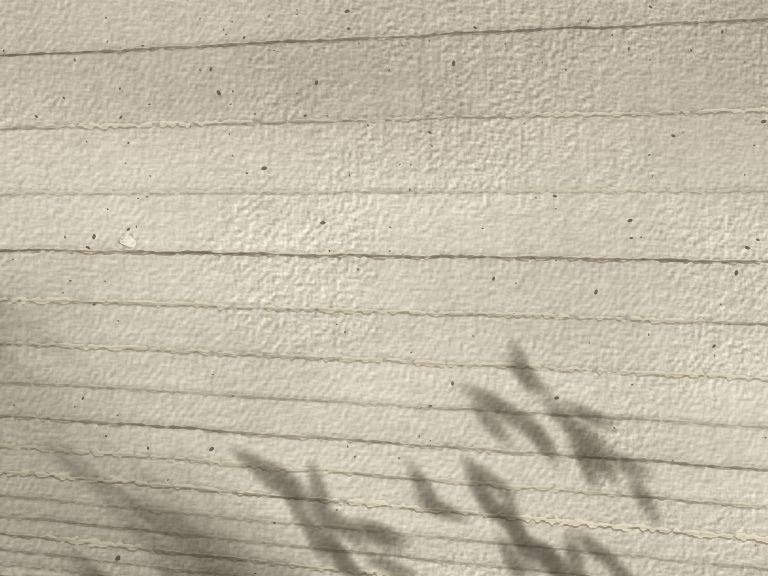
This texture is drawn by a WebGL 2 fragment shader. Its source:

```glsl
#version 300 es
precision highp float;

uniform vec2 u_resolution;
out vec4 fragColor;

float hash(vec2 p) {
  return fract(sin(dot(p, vec2(127.1, 311.7))) * 43758.5453);
}

float noise(vec2 p) {
  vec2 i = floor(p), f = fract(p);
  f = f * f * (3.0 - 2.0 * f);
  return mix(mix(hash(i), hash(i + vec2(1, 0)), f.x),
             mix(hash(i + vec2(0, 1)), hash(i + vec2(1, 1)), f.x), f.y);
}

float fbm(vec2 p) {
  float sum = 0.0, amp = 0.5;
  for (int i = 0; i < 4; i++) {
    sum += amp * noise(p);
    p = p * 2.03 + 7.1;
    amp *= 0.5;
  }
  return sum;
}

mat2 rotate(float a) {
  float c = cos(a), s = sin(a);
  return mat2(c, -s, s, c);
}

// Board coordinate: whole numbers fall on the seams, which crowd downwards
float boardCoord(float x, float down, out float spacing) {
  float first = mix(0.0955, 0.031, x);
  float scale = mix(1.056, 1.324, x);
  float remain = max(1.0 - (down - first) / scale, 0.02);
  spacing = 0.128 * scale * remain;
  return log(remain) / log(0.88);
}

// Small dark air holes, one candidate per cell
float pits(vec2 p, float cells, float chance) {
  vec2 cell = floor(p * cells);
  vec2 center = 0.25 + 0.5 * vec2(hash(cell), hash(cell + 31.7));
  vec2 q = rotate(hash(cell + 5.3) * 3.0) * (fract(p * cells) - center) / cells;
  float radius = mix(0.0016, 0.0065, pow(hash(cell + 9.1), 4.0));
  float d = length(q * vec2(1.0, 1.6)) - radius;
  return step(hash(cell + 17.9), chance) * smoothstep(0.0015, -0.0015, d);
}

// Blurred leaves strewn along a slanting twig
float leafCluster(vec2 p, vec2 center, vec2 axis, float seed) {
  float light = 1.0;
  for (int i = 0; i < 16; i++) {
    vec2 key = vec2(float(i), seed);
    vec2 leaf = center + axis * (float(i) / 7.5 - 1.0);
    leaf += 0.10 * (vec2(hash(key), hash(key + 3.7)) - 0.5);
    vec2 q = rotate(-0.85 + 0.9 * (hash(key + 8.2) - 0.5)) * (p - leaf);
    float d = length(q / vec2(0.046, 0.014));
    light *= 1.0 - 0.7 * smoothstep(1.6, 0.3, d);
  }
  return 1.0 - light;
}

void main() {
  vec2 p = gl_FragCoord.xy / u_resolution.y;
  float x = gl_FragCoord.x / u_resolution.x;

  // Boards and their wavering seams
  float spacing;
  float wobble = 0.006 * (fbm(vec2(p.x * 18.0, p.y * 5.0)) - 0.47);
  float n = boardCoord(x, 1.0 - p.y + wobble, spacing);
  float board = floor(n), seam = floor(n + 0.5);
  float below = (n - seam) * spacing;
  float across = n - board;

  // Concrete tone, brightest at mid height
  vec3 color = mix(vec3(0.82, 0.79, 0.72), vec3(0.74, 0.70, 0.63), smoothstep(0.55, 1.0, p.y));
  color += 0.04 * (hash(vec2(board, 4.0)) - 0.5);
  color += 0.14 * (fbm(p * vec2(3.0, 6.0)) - 0.45);

  // Grain, rough patches and curved saw marks
  float rough = smoothstep(0.42, 0.68, fbm(p * 4.0 + 3.0));
  float relief = fbm(p * 150.0) - fbm(p * 150.0 + vec2(0.6, -0.6));
  color += relief * mix(0.16, 0.32, rough);
  color += 0.07 * (noise(p * vec2(60.0, 300.0)) - 0.5);
  float sawn = step(0.35, hash(vec2(board, 12.0))) * smoothstep(0.3, 0.6, noise(p * 5.0 + board));
  float arc = p.x + spacing * (0.2 * across + 0.35 * across * across);
  color += 0.018 * sawn * sin(arc * 480.0 + 7.0 * noise(p * 25.0));

  // Air holes, more frequent near the top
  float hole = max(pits(p, 22.0, 0.14 * smoothstep(0.2, 0.9, p.y)), pits(p + 0.37, 55.0, 0.05 * p.y));
  color = mix(color, vec3(0.38, 0.33, 0.28), 0.85 * hole);

  // Crumbling seams: broken dark gap, pale lumps and the shade under them
  float patchy = noise(vec2(p.x * 6.0, seam * 3.1));
  float strength = mix(0.4, 1.0, hash(vec2(seam, 21.0)));
  float paleness = clamp(hash(vec2(seam, 33.0)) * 0.5 + patchy * 0.8, 0.0, 1.0);
  float lump = noise(p * vec2(120.0, 190.0));
  float underLump = noise((p + vec2(0.001, 0.0045)) * vec2(120.0, 190.0));
  float reach = mix(0.002, 0.0065, patchy * strength);
  float crust = smoothstep(0.35, 0.6, lump + 0.35 - 0.5 * abs(below) / reach);
  float underside = smoothstep(0.4, 0.7, underLump + 0.35 - 0.5 * abs(below - 0.0035) / reach);
  float gapWidth = 0.0006 + 0.0026 * noise(vec2(p.x * 110.0, seam + 40.0));
  float gap = smoothstep(gapWidth + 0.0012, gapWidth - 0.0012, abs(below - 0.0016));
  color *= 1.0 - 0.10 * smoothstep(0.010, 0.0, abs(below));
  color = mix(color, vec3(0.50, 0.45, 0.37), underside * 0.6 * strength);
  color = mix(color, vec3(0.92, 0.88, 0.78), crust * paleness * strength);
  color = mix(color, vec3(0.38, 0.34, 0.28), gap * strength * mix(0.95, 0.1, paleness));

  // Raised knot beside a seam
  float knot = length((p - vec2(0.223, 0.58)) * vec2(1.0, 1.3)) + 0.010 * (noise(p * 150.0) - 0.5);
  color += 0.08 * smoothstep(0.016, 0.010, knot);
  color -= 0.25 * smoothstep(0.004, 0.0, abs(knot - 0.015)) * noise(p * 90.0 + 2.0);

  // Leaf shadows and long streaks from the lower left
  float shade = leafCluster(p, vec2(0.58, 0.08), vec2(0.11, -0.10), 1.0);
  shade = max(shade, leafCluster(p, vec2(0.91, 0.07), vec2(0.14, -0.09), 2.0));
  shade = max(shade, 0.9 * leafCluster(p, vec2(0.97, 0.25), vec2(0.10, -0.09), 5.0));
  vec2 streak = rotate(-0.68) * p;
  float stripes = smoothstep(0.30, 0.58, fbm(streak * vec2(2.5, 13.0) + 4.0));
  float corner = smoothstep(0.60, 0.26, p.y + 0.85 * p.x);
  shade = max(shade, corner * mix(0.35, 1.0, stripes));
  color *= mix(vec3(1.0), vec3(0.53, 0.52, 0.49), clamp(shade, 0.0, 1.0));

  fragColor = vec4(clamp(color, 0.0, 1.0), 1.0);
}
```
